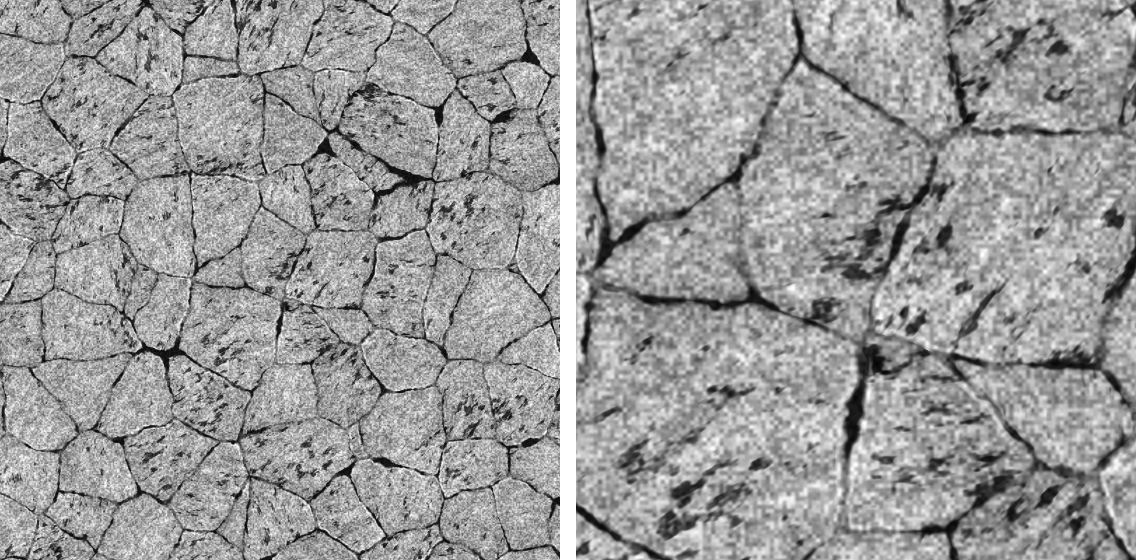
Left: the whole. Right: its middle third, enlarged.
This texture is drawn by a WebGL 1 fragment shader. Its source:

```glsl
precision highp float;
uniform vec2 u_resolution;

#define STONES_ACROSS 8.8
#define JITTER 0.92
#define SIZE_VARIATION 0.6
#define CORNER_ROUNDING 0.012
#define JOINT_WIDTH 0.004
#define STONE_TONE 0.67
#define JOINT_TONE 0.05
#define RIM_TONE 0.84
#define GRAIN_SCALE 400.0
#define GRAIN_CONTRAST 0.38
#define STREAK_CONTRAST 0.36
#define PIT_DEPTH 0.48

float hash(vec2 p) {
  vec3 q = fract(p.xyx * 0.1031);
  q += dot(q, q.yzx + 33.33);
  return fract((q.x + q.y) * q.z);
}

float noise(vec2 p) {
  vec2 i = floor(p), f = fract(p);
  f = f * f * (3.0 - 2.0 * f);
  float low = mix(hash(i), hash(i + vec2(1, 0)), f.x);
  float high = mix(hash(i + vec2(0, 1)), hash(i + vec2(1, 1)), f.x);
  return mix(low, high, f.y);
}

float layeredNoise(vec2 p) {
  float sum = 0.0, amp = 0.5;
  for (int i = 0; i < 3; i++) {
    sum += amp * noise(p);
    p = p * 2.03 + 17.0;
    amp *= 0.65;
  }
  return sum / 1.036;
}

// Stone centre in xy, size weight in z
vec3 stoneAt(vec2 cell) {
  vec2 offset = vec2(hash(cell + 31.0), hash(cell + 87.0)) - 0.5;
  return vec3(cell + 0.5 + JITTER * offset, SIZE_VARIATION * hash(cell + 143.0));
}

float powerDistance(vec2 p, vec3 stone) {
  vec2 d = p - stone.xy;
  return dot(d, d) - stone.z;
}

// Weighted cells: rounded distance to the joint in x, stone cell in yz
vec3 stoneCells(vec2 p) {
  vec2 base = floor(p), owner = base;
  float nearest = 100.0;
  for (int y = -2; y <= 2; y++)
    for (int x = -2; x <= 2; x++) {
      vec2 cell = base + vec2(x, y);
      float d = powerDistance(p, stoneAt(cell));
      if (d < nearest) { nearest = d; owner = cell; }
    }
  vec2 centre = stoneAt(owner).xy;
  float sum = 0.0;
  for (int y = -2; y <= 2; y++)
    for (int x = -2; x <= 2; x++) {
      vec2 cell = base + vec2(x, y);
      vec3 other = stoneAt(cell);
      float gap = max(2.0 * distance(other.xy, centre), 0.1);
      float edge = (powerDistance(p, other) - nearest) / gap;
      if (distance(cell, owner) > 0.5) sum += exp(-edge / CORNER_ROUNDING);
    }
  return vec3(-CORNER_ROUNDING * log(sum + 1e-30), owner);
}

void main() {
  vec2 uv = gl_FragCoord.xy / min(u_resolution.x, u_resolution.y);

  // Stone layout, bent by layered sines and roughened at the edges
  vec2 p = uv * STONES_ACROSS + 40.0;
  p += 0.06 * sin(p.yx * 2.3 + vec2(0.0, 2.0)) + 0.015 * sin(p.yx * 6.1 + p + 1.0);
  p += 0.08 * (vec2(noise(uv * 45.0), noise(uv * 45.0 + 70.0)) - 0.5);
  vec3 cells = stoneCells(p);
  float rough = noise(uv * 190.0 + 33.0) - 0.5;
  float edge = cells.x + 0.03 * rough;
  float nearJoint = exp(-max(edge, 0.0) / 0.05);
  float seed = hash(cells.yz + 211.0);

  // Streaks run along each stone's own mostly diagonal direction
  float angle = 0.8 + 2.0 * (seed - 0.5);
  float c = cos(angle), s = sin(angle);
  vec2 along = mat2(c, -s, s, c) * uv + seed * 9.0;
  float streaks = layeredNoise(along * vec2(40.0, 125.0) + 50.0);
  float blotches = noise(uv * 14.0 + seed * 40.0);
  float tone = STONE_TONE + 0.05 * (seed - 0.5) + 0.08 * (blotches - 0.5);
  tone += STREAK_CONTRAST * (streaks - 0.5);

  // Broken pale rims beside the joints
  float gaps = noise(uv * 19.0 + 160.0);
  float width = JOINT_WIDTH + 0.016 * gaps + 0.05 * smoothstep(0.78, 1.0, gaps);
  float rimPatch = smoothstep(0.45, 0.75, noise(uv * 14.0 + seed * 60.0));
  float rim = 1.0 - smoothstep(0.004, 0.022, abs(edge - width - 0.028));
  tone = mix(tone, RIM_TONE, 0.75 * rim * rimPatch);

  // Small dark pits gather in patches and stain the stone near joints
  float patches = noise(uv * 10.0 + seed * 25.0 + 90.0);
  float pits = layeredNoise(along * vec2(58.0, 115.0) + 130.0);
  pits += 0.3 * (patches - 0.5);
  tone -= PIT_DEPTH * smoothstep(0.64, 0.86, pits);
  float stain = nearJoint * (1.0 - rimPatch);
  tone -= 0.32 * stain * smoothstep(0.3, 0.75, streaks + 0.3 * rough);

  // Recessed joints, partly filled with lighter dust
  float joint = 1.0 - smoothstep(width - 0.012, width + 0.018, edge);
  float dust = 0.36 * smoothstep(0.35, 0.75, noise(uv * 60.0 + 200.0));
  dust *= 1.0 - smoothstep(0.75, 0.9, gaps);
  tone = mix(tone, JOINT_TONE + dust, joint * 0.95);

  // Fine mineral grain, weaker in the shade
  float grain = noise(uv * GRAIN_SCALE + 20.0) - 0.5;
  grain += 0.45 * (noise(uv * GRAIN_SCALE * 0.53 + 60.0) - 0.5);
  tone += GRAIN_CONTRAST * grain * smoothstep(-0.1, 0.5, tone);

  gl_FragColor = vec4(vec3(clamp(tone, 0.02, 1.0)), 1.0);
}
```
